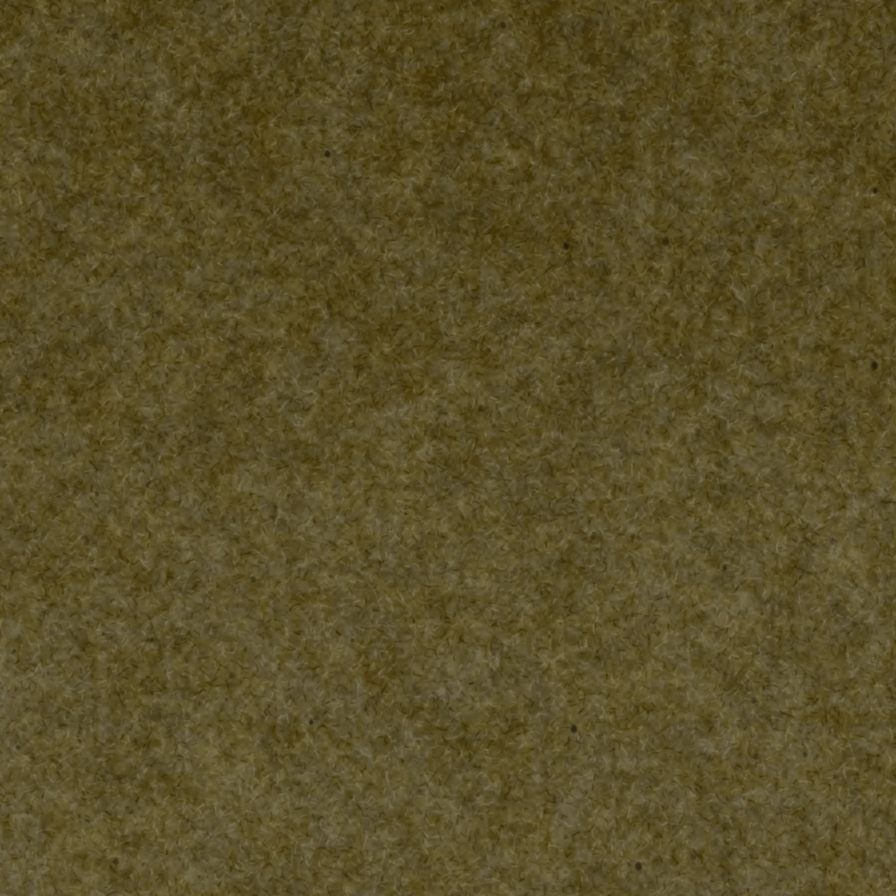
This texture is drawn by a WebGL 2 fragment shader. Its source:

```glsl
#version 300 es
precision highp float;
// Draws olive felted paper: mottled pulp, short tangled fibres, pale hairs and dark specks.

uniform vec2 u_resolution;
out vec4 fragColor;

const vec3 DARK_OLIVE = vec3(0.29, 0.24, 0.075);
const vec3 PALE_OLIVE = vec3(0.42, 0.38, 0.24);
const vec3 SPECK_BROWN = vec3(0.13, 0.10, 0.03);

vec3 hash3(vec2 cell, float seed) {
    vec3 q = fract(vec3(cell.xyx + seed * 17.3) * vec3(0.1031, 0.1030, 0.0973));
    q += dot(q, q.yxz + 33.33);
    return fract((q.xxy + q.yzz) * q.zyx);
}

// Smooth value noise, centred on zero.
float mottle(vec2 p, float seed) {
    vec2 cell = floor(p);
    vec2 f = fract(p);
    f = f * f * (3.0 - 2.0 * f);
    float low = mix(hash3(cell, seed).x, hash3(cell + vec2(1, 0), seed).x, f.x);
    float high = mix(hash3(cell + vec2(0, 1), seed).x, hash3(cell + vec2(1, 1), seed).x, f.x);
    return mix(low, high, f.y) - 0.5;
}

// One bent fibre per cell; each is lighter or darker, from minWeight to 1.
float fibres(vec2 p, float halfLength, float halfWidth, float bend, float minWeight, float seed) {
    vec2 home = floor(p);
    float total = 0.0;
    for (int y = -1; y <= 1; y++) {
        for (int x = -1; x <= 1; x++) {
            vec2 cell = home + vec2(x, y);
            vec3 place = hash3(cell, seed);
            vec3 form = hash3(cell, seed + 5.0);
            float angle = place.z * 3.14159;
            vec2 axis = vec2(cos(angle), sin(angle));
            vec2 d = p - cell - place.xy;
            vec2 q = vec2(dot(d, axis), dot(d, vec2(-axis.y, axis.x)));
            q.y -= bend * (form.x - 0.5) * q.x * q.x;
            float reach = halfLength * mix(0.5, 1.0, form.y);
            float taper = 1.0 - smoothstep(0.5 * reach, reach, abs(q.x));
            float line = 1.0 - smoothstep(0.0, halfWidth, abs(q.y));
            total += line * taper * mix(minWeight, 1.0, form.z);
        }
    }
    return total;
}

// Sparse round specks, kept inside their cells.
float specks(vec2 p, float chance, float radius, float seed) {
    vec2 cell = floor(p);
    vec3 place = hash3(cell, seed);
    vec3 form = hash3(cell, seed + 3.0);
    vec2 d = fract(p) - mix(vec2(0.2), vec2(0.8), place.xy);
    float size = radius * mix(0.5, 1.0, form.x);
    float dotMask = 1.0 - smoothstep(0.3 * size, size, length(d * vec2(1.0, 0.8)));
    return dotMask * step(place.z, chance) * mix(0.4, 1.0, form.y);
}

void main() {
    vec2 uv = gl_FragCoord.xy / u_resolution.y;

    // Broad shading: darker towards the top.
    float tone = mix(0.66, 0.30, smoothstep(0.0, 1.1, uv.y));
    tone += 0.12 * mottle(uv * 5.0, 1.0) + 0.22 * mottle(uv * 16.0, 2.0);

    // Pulp grain, from clumps down to fine tooth.
    tone += 0.38 * mottle(uv * 46.0, 3.0);
    tone += 0.52 * mottle(uv * 105.0, 4.0);
    tone += 0.60 * mottle(uv * 225.0, 5.0);

    // Tangled short fibres and a few long pale hairs.
    tone += 0.50 * fibres(uv * 150.0, 0.9, 0.32, 0.8, -1.0, 6.0);
    tone += 0.42 * fibres(uv * 72.0, 0.8, 0.17, 1.0, -1.0, 7.0);
    tone += 0.26 * fibres(uv * 26.0, 0.5, 0.06, 1.5, -0.5, 8.0);
    tone += 0.20 * fibres(uv * 7.0, 0.5, 0.02, 1.6, -0.3, 9.0);

    vec3 colour = mix(DARK_OLIVE, PALE_OLIVE, clamp(tone, -0.25, 1.3));

    // Slight drift between yellow and grey olive.
    float warmth = mottle(uv * 85.0, 10.0) + 0.6 * mottle(uv * 30.0, 11.0);
    colour += warmth * vec3(0.018, 0.008, -0.035);

    colour = mix(colour, SPECK_BROWN, 0.85 * specks(uv * 13.0, 0.10, 0.075, 12.0));
    colour = mix(colour, SPECK_BROWN, 0.45 * specks(uv * 34.0, 0.10, 0.16, 13.0));
    fragColor = vec4(clamp(colour, 0.0, 1.0), 1.0);
}
```
